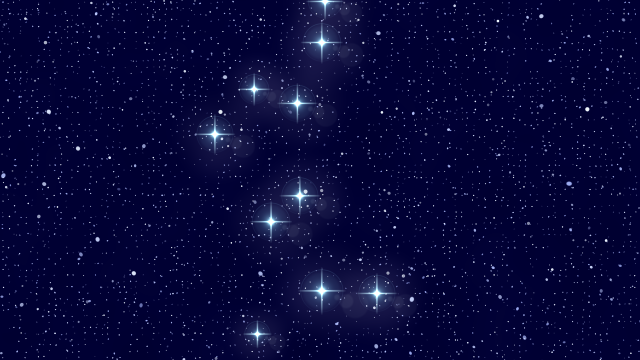
Give the GLSL for this texture, as a Shadertoy shader.

```glsl
// Night sky: a winding chain of ten flared stars over a field of fine scattered stars.

const vec3 SKY = vec3(0.0, 0.0, 0.2);
const vec3 HAZE = vec3(0.085, 0.08, 0.09);
const vec3 HALO = vec3(0.17, 0.27, 0.32);
const vec3 FLARE = vec3(0.72, 0.88, 0.96);
const vec3 GHOST = vec3(0.045, 0.05, 0.05);
const vec2 GHOST_OFFSET = vec2(1.47, -0.62); // in flare radii
const float SPIKE_WIDTH = 0.0022;
const float HAZE_REACH = 2.7;                // in flare radii

// Flared stars: centre and flare radius, with the canvas height as unit.
const int STAR_COUNT = 10;
const vec3 STARS[STAR_COUNT] = vec3[](
    vec3(0.903, 0.996, 0.050), vec3(0.894, 0.882, 0.056),
    vec3(0.706, 0.752, 0.044), vec3(0.826, 0.713, 0.054),
    vec3(0.597, 0.627, 0.054), vec3(0.833, 0.456, 0.054),
    vec3(0.753, 0.384, 0.056), vec3(0.894, 0.192, 0.063),
    vec3(1.047, 0.185, 0.054), vec3(0.715, 0.072, 0.038));

// Integer hash: three values in 0..1 per cell and seed.
vec3 hash3(vec2 cell, float seed) {
    uvec3 v = uvec3(ivec3(vec3(cell, seed)) + 4096);
    v = v * 1664525u + 1013904223u;
    v.x += v.y * v.z; v.y += v.z * v.x; v.z += v.x * v.y;
    v ^= v >> 16u;
    v.x += v.y * v.z; v.y += v.z * v.x; v.z += v.x * v.y;
    return vec3(v >> 8u) / 16777216.0;
}

float gradientDot(vec2 cell, vec2 offset) {
    float angle = 6.2832 * hash3(cell, 91.0).x;
    return dot(vec2(cos(angle), sin(angle)), offset);
}

float gradientNoise(vec2 p) {
    vec2 i = floor(p), f = p - i;
    vec2 u = f * f * f * (f * (f * 6.0 - 15.0) + 10.0);
    vec2 e = vec2(1.0, 0.0);
    return mix(mix(gradientDot(i, f), gradientDot(i + e, f - e), u.x),
               mix(gradientDot(i + e.yx, f - e.yx), gradientDot(i + 1.0, f - 1.0), u.x), u.y);
}

vec3 screenBlend(vec3 base, vec3 light) {
    return 1.0 - (1.0 - base) * (1.0 - clamp(light, 0.0, 1.0));
}

float softDisc(float d, float radius, float edge) {
    return 1.0 - smoothstep(radius - edge, radius + edge, d);
}

// One layer of small, slightly oval stars, at most one in each grid cell.
vec3 starField(vec2 p, float cells, float share, float radius, float pixel, float seed) {
    vec2 cell = floor(p * cells);
    vec3 place = hash3(cell, seed), look = hash3(cell, seed + 17.0);
    if (place.z > share) return vec3(0.0);
    float margin = min(0.45, (radius * 1.4 + pixel) * cells);
    vec2 d = p - (cell + mix(vec2(margin), vec2(1.0 - margin), place.xy)) / cells;
    float angle = 6.2832 * look.y;
    d = mat2(cos(angle), -sin(angle), sin(angle), cos(angle)) * d;
    d.x *= mix(0.75, 1.0, look.z);
    float size = radius * mix(0.55, 1.0, look.x);
    float shape = softDisc(length(d), size, max(0.6 * pixel, 0.35 * size));
    vec3 tint = mix(vec3(0.62, 0.68, 0.95), vec3(0.95, 0.98, 1.0), look.z);
    return tint * shape * mix(0.3, 1.0, look.x);
}

// Core, halo, cross spikes, lens ring and ghost discs of one bright star.
vec3 flaredStar(vec2 d, float radius, float pixel) {
    float r = length(d) / radius;
    float blur = max(pixel / radius, 0.025);
    vec3 light = HALO * 0.55 * softDisc(r, 0.86, 0.15) * (1.0 - 0.65 * min(r, 1.0));
    light += HALO * 1.5 * exp(-9.0 * r * r);
    light += FLARE * 1.4 * exp(-55.0 * r * r);

    vec2 a = abs(d);
    vec2 taper = pow(max(1.0 - a / (radius * 1.06), 0.0), vec2(0.7));
    vec2 thin = a.yx / max(SPIKE_WIDTH, 0.55 * pixel);
    vec2 spikes = exp(-thin * thin) * taper;
    light += FLARE * 0.9 * max(spikes.x, spikes.y);

    float ring = 1.0 - smoothstep(0.0, blur, abs(r - 0.93));
    light += HALO * ring * (0.2 + 0.12 * d.y / (length(d) + 0.001));
    for (int i = 0; i < 3; i++) {
        float t = 1.0 - 0.27 * float(i);
        float away = length(d / radius - GHOST_OFFSET * t);
        light += GHOST * softDisc(away, 0.58 * t * t, 0.06) * (0.75 + 0.35 * float(i));
    }
    return light;
}

void mainImage(out vec4 fragColor, in vec2 fragCoord) {
    vec2 p = fragCoord / iResolution.y;
    float pixel = 1.0 / iResolution.y;

    // Deep sky and the haze around the chain
    float cloud = gradientNoise(p * 4.0) + 0.5 * gradientNoise(p * 9.0);
    vec3 color = SKY + vec3(0.008, 0.008, 0.018) * cloud;
    for (int i = 0; i < STAR_COUNT; i++) {
        vec2 d = p - STARS[i].xy - vec2(0.2, -0.1) * STARS[i].z;
        float fade = 1.0 - smoothstep(0.2, 1.0, length(d) / (STARS[i].z * HAZE_REACH));
        color = screenBlend(color, HAZE * fade * (0.85 + 0.5 * cloud));
    }

    // Scattered stars, from dust to clear points
    color = screenBlend(color, starField(p, 62.0, 0.42, 0.0016, pixel, 3.0));
    color = screenBlend(color, starField(p + 0.37, 37.0, 0.36, 0.0021, pixel, 11.0));
    color = screenBlend(color, starField(p + 0.71, 19.0, 0.24, 0.0036, pixel, 23.0));
    color = screenBlend(color, starField(p + 0.13, 9.0, 0.32, 0.0058, pixel, 47.0));

    // Flared stars
    for (int i = 0; i < STAR_COUNT; i++)
        color = screenBlend(color, flaredStar(p - STARS[i].xy, STARS[i].z, pixel));

    fragColor = vec4(color, 1.0);
}
```
